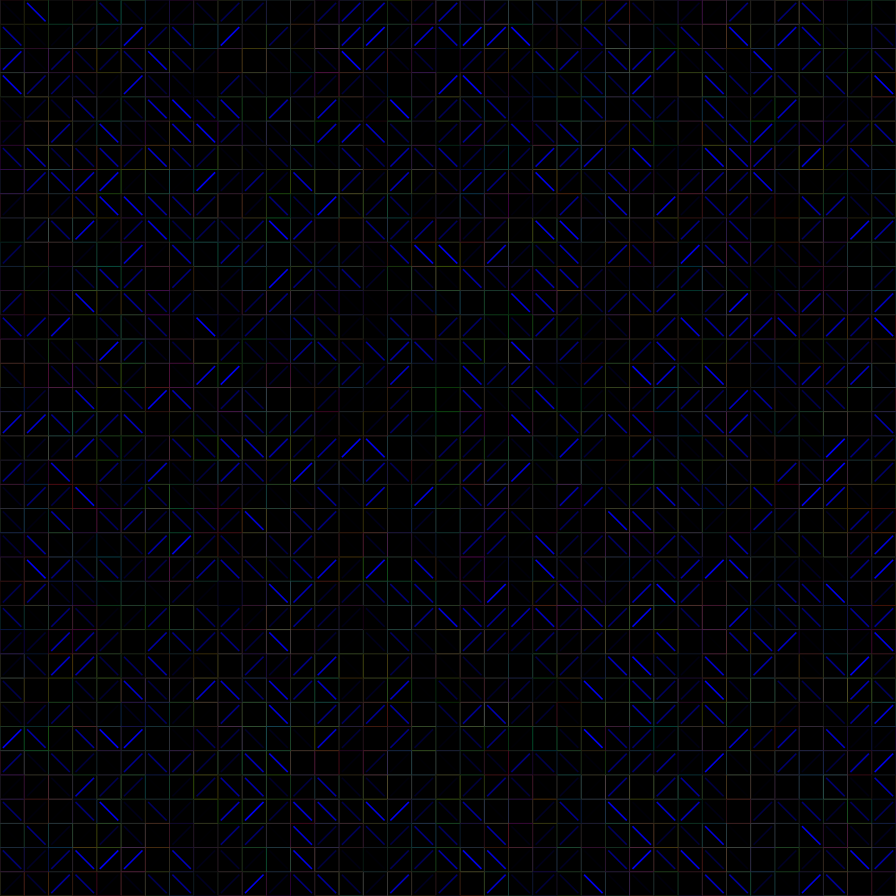
A three.js fragment shader for this pattern:

```glsl
// Dark 37 by 37 grid of faintly tinted cell outlines, each cell crossed by a random blue diagonal.
varying vec2 vUv;

vec3 hash3(vec2 cell) {
  vec3 q = vec3(dot(cell, vec2(127.1, 311.7)),
                dot(cell, vec2(269.5, 183.3)),
                dot(cell, vec2(419.2, 371.9)));
  return fract(sin(q) * 43758.5);
}

// Share of a pixel-wide window, centred at distance d, that a line covers
float lineCoverage(float d, float width, float pixel) {
  float near = max(d - 0.5 * pixel, -0.5 * width);
  float far = min(d + 0.5 * pixel, 0.5 * width);
  return clamp((far - near) / pixel, 0.0, 1.0);
}

vec3 outlineTint(vec2 cell) {
  return 0.36 * hash3(cell + 7.0);
}

void main() {
  vec2 grid = vUv * 37.0;
  vec2 cell = floor(grid);
  vec2 p = fract(grid) - 0.5;
  float pixel = max(fwidth(grid.x), 0.0001);

  // Outlines: neighbouring cells share each edge and blend their tints
  vec2 edge = 0.5 - abs(p);
  vec2 side = sign(p);
  vec3 own = outlineTint(cell);
  vec3 upright = 0.5 * (own + outlineTint(cell + vec2(side.x, 0.0)));
  vec3 level = 0.5 * (own + outlineTint(cell + vec2(0.0, side.y)));
  vec3 color = max(upright * lineCoverage(edge.x, 0.036, pixel),
                   level * lineCoverage(edge.y, 0.036, pixel));

  // Diagonal: random direction and brightness, inset from the corners
  vec3 rnd = hash3(cell + 53.0);
  p.x *= rnd.x < 0.5 ? -1.0 : 1.0;
  float across = abs(p.x - p.y) * 0.7071;
  float along = abs(p.x + p.y) * 0.7071;
  float stroke = lineCoverage(across, 0.065, pixel)
               * clamp((0.54 - along) / pixel + 0.5, 0.0, 1.0);
  color.b += stroke * rnd.y * rnd.y;

  gl_FragColor = vec4(color, 1.0);
}
```
